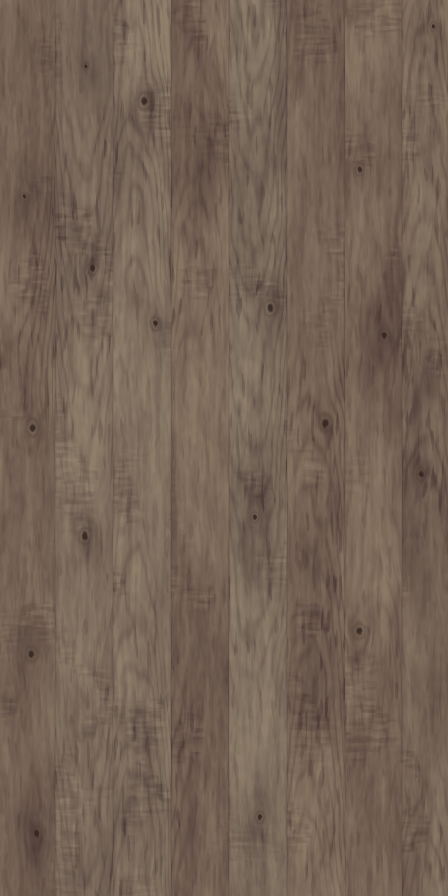
This texture is drawn by a Shadertoy shader. Its source:

```glsl
// Draws brown oak boards with vertical grain, arched rings, smoky stains and small knots.

float hash(vec2 p) {
    return fract(sin(dot(p, vec2(127.1, 311.7))) * 43758.5);
}

// Smooth cellular noise: random cell values blended by distance, 0 to 1.
float cells(vec2 p) {
    vec2 base = floor(p);
    float sum = 0.0, total = 0.0;
    for (int j = -1; j <= 1; j++) {
        for (int i = -1; i <= 1; i++) {
            vec2 cell = base + vec2(i, j);
            vec2 d = cell + vec2(hash(cell), hash(cell + 0.37)) - p;
            float weight = exp(-6.0 * dot(d, d));
            sum += weight * hash(cell + 0.71);
            total += weight;
        }
    }
    return sum / total;
}

// Layered sines, turned and scaled at each step, about -1 to 1.
float waves(vec2 p) {
    float sum = 0.0, amplitude = 0.5;
    for (int i = 0; i < 4; i++) {
        p = mat2(0.8, 0.6, -0.6, 0.8) * p * 1.7 + 2.3;
        sum += amplitude * sin(p.x + 1.4 * sin(p.y));
        amplitude *= 0.6;
    }
    return sum;
}

void mainImage(out vec4 fragColor, in vec2 fragCoord) {
    vec2 uv = fragCoord / iResolution.x;

    // Boards
    float across = uv.x * 7.75 + 0.04;
    float board = floor(across);
    float side = fract(across);
    float seed = hash(vec2(board, 4.0));
    vec2 shift = vec2(seed * 19.0, board * 7.3);

    // One possible knot in each stretch of a board
    float stretch = floor(uv.y / 0.5 + seed);
    vec2 knotCell = vec2(board, stretch + 20.0);
    vec2 knot = vec2((board + mix(0.25, 0.75, hash(knotCell)) - 0.04) / 7.75,
                     (stretch - seed + mix(0.3, 0.7, hash(knotCell + 0.3))) * 0.5);
    float hasKnot = step(0.52, hash(knotCell + 0.6));
    float knotSize = mix(0.004, 0.010, hash(knotCell + 0.8));
    vec2 toKnot = uv - knot;
    float knotDist = length(toKnot * vec2(1.0, 0.75)) + 0.0015 * waves(uv * 130.0);
    float nearKnot = hasKnot * exp(-dot(toKnot, toKnot * vec2(1.0, 0.4)) / (9.0 * knotSize * knotSize));

    // Grain bends gently along the board and parts around the knot
    vec2 grain = uv;
    grain.x += 0.006 * waves(uv * vec2(9.0, 3.5) + shift) - 0.75 * toKnot.x * nearKnot;
    vec2 fibre = grain + shift;

    // Broad light and dark drifts
    float tone = 0.60 + 0.42 * (seed - 0.5);
    tone += 0.75 * (cells(uv * vec2(9.0, 2.6) + shift) - 0.5);
    tone += 0.22 * waves(uv * vec2(24.0, 7.0) + shift);

    // Fibres, coarse and fine
    tone += 0.38 * (cells(fibre * vec2(55.0, 4.0)) - 0.5);
    tone += 0.45 * (cells(fibre * vec2(125.0, 13.0)) - 0.5);
    tone += 0.28 * (cells(fibre * vec2(210.0, 50.0)) - 0.5);

    // Arched growth rings, stronger in some boards and places
    float middle = (grain.x * 7.75 + 0.04 - board) - mix(0.3, 0.7, hash(vec2(board, 9.0)));
    float direction = hash(vec2(board, 6.0)) < 0.5 ? -1.0 : 1.0;
    float phase = 70.0 * middle * middle + direction * 50.0 * uv.y
                + 3.5 * waves(uv * vec2(22.0, 6.0) + shift);
    float ringShare = smoothstep(0.35, 0.75, cells(uv * vec2(4.0, 2.0) + shift + 5.0));
    tone -= mix(0.05, 0.42, ringShare) * (pow(0.5 + 0.5 * sin(phase), 3.0) - 0.3);

    // Short dark pores
    float pore = smoothstep(0.70, 0.92, cells(fibre * vec2(150.0, 22.0) + 31.0));
    tone -= 0.55 * pore * mix(0.5, 1.0, ringShare);

    // Patches of fine cross flecks
    float fleckPatch = smoothstep(0.62, 0.85, cells(uv * vec2(13.0, 11.0) + shift + 11.0));
    tone -= fleckPatch * (0.12 + 0.6 * (cells(uv * vec2(38.0, 150.0) + shift) - 0.5));

    // Smoky stain around the knot
    vec2 stain = toKnot / vec2(0.035, 0.075);
    tone -= 0.65 * hasKnot * exp(-dot(stain, stain)) * (0.8 + 0.5 * waves(uv * vec2(60.0, 20.0)));

    // Seams
    float seam = min(side, 1.0 - side) / 7.75;
    tone -= 0.35 * (1.0 - smoothstep(0.0, 0.004, seam));

    // Colour, with a slight warm or olive cast per board
    vec3 color = mix(vec3(0.40, 0.33, 0.29), vec3(0.52, 0.45, 0.38), clamp(tone, -0.7, 1.35));
    color += vec3(0.004, -0.004, -0.006) * (1.0 - 2.0 * seed);

    // Dark knot core with a thin rim
    float core = hasKnot * (1.0 - smoothstep(0.35, 1.0, knotDist / knotSize));
    float rim = hasKnot * exp(-pow((knotDist / knotSize - 1.5) * 2.5, 2.0));
    color = mix(color, vec3(0.33, 0.26, 0.22), 0.4 * rim);
    color = mix(color, vec3(0.19, 0.14, 0.12), 0.85 * core);

    fragColor = vec4(color, 1.0);
}
```
